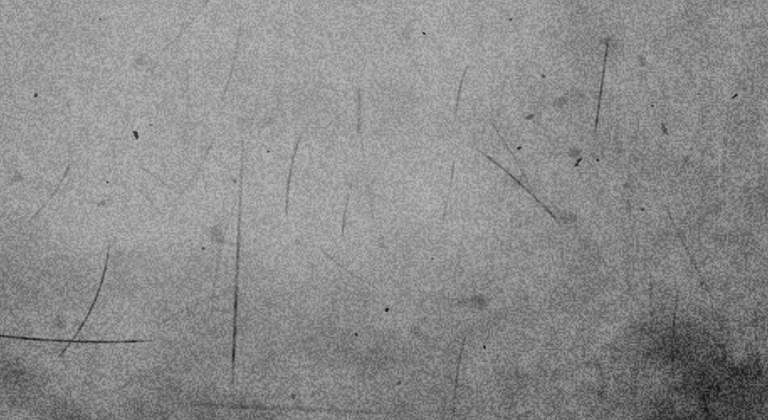
This texture is drawn by a Shadertoy shader. Its source:

```glsl
// Worn grey metal sheet: soft shading, grain, stains, scratches and dark specks
#define BASE_TONE 0.635
#define GRAIN_SCALE 250.0
#define GRAIN_AMOUNT 0.19
#define STAIN_AMOUNT 0.15
#define HAIR_COUNT 44
#define SPECK_COUNT 42
#define SPECK_SIZE 0.0055
#define LINE_WIDTH 0.0055

float hash(vec2 p) {
    vec3 q = fract(vec3(p.xyx) * 0.1031);
    q += dot(q, q.yzx + 33.33);
    return fract((q.x + q.y) * q.z);
}

float noise(vec2 p) {
    vec2 i = floor(p), f = fract(p);
    f = f * f * (3.0 - 2.0 * f);
    return mix(mix(hash(i), hash(i + vec2(1, 0)), f.x),
               mix(hash(i + vec2(0, 1)), hash(i + vec2(1, 1)), f.x), f.y);
}

float fbm(vec2 p) {
    float sum = 0.0, weight = 0.53;
    for (int i = 0; i < 4; i++) {
        sum += weight * noise(p);
        p = mat2(1.6, 1.2, -1.2, 1.6) * p + 17.3;
        weight *= 0.5;
    }
    return sum;
}

// Thin bowed line from a to b that fades at both ends
float scratch(vec2 p, vec2 a, vec2 b, float bow, float width) {
    vec2 dir = normalize(b - a), q = p - a;
    float t = dot(q, dir) / length(b - a);
    float side = dot(q, vec2(-dir.y, dir.x)) - bow * 4.0 * t * (1.0 - t);
    float taper = smoothstep(0.0, 0.15, t) * (1.0 - smoothstep(0.85, 1.0, t));
    width = max(width, 1.3 / iResolution.y);
    return taper * (1.0 - smoothstep(0.0, width, abs(side)));
}

// Random fine hairs, mostly upright and crowded toward the right
float hairs(vec2 p, float aspect) {
    float ink = 0.0;
    for (int i = 0; i < HAIR_COUNT; i++) {
        float id = float(i) + 5.0;
        vec2 start = vec2(aspect * pow(hash(vec2(id, 1.0)), 0.55), hash(vec2(id, 2.0)) * 0.85 + 0.2);
        float angle = -1.65 + (hash(vec2(id, 3.0)) - 0.5) * (i % 3 == 0 ? 2.2 : 0.35);
        if (start.y > 0.9 && start.x > 1.3) angle = (hash(vec2(id, 4.0)) - 0.5) * 0.8;
        float size = mix(0.08, 0.34, hash(vec2(id, 5.0)));
        vec2 end = start + size * vec2(cos(angle), sin(angle));
        float bow = (hash(vec2(id, 6.0)) - 0.5) * 0.12 * size;
        float strength = mix(0.12, 0.5, pow(hash(vec2(id, 7.0)), 2.0));
        ink = max(ink, strength * scratch(p, start, end, bow, LINE_WIDTH));
    }
    return ink;
}

// The long prominent scratches
float longMarks(vec2 p) {
    float ink = 0.75 * scratch(p, vec2(0.262, 0.43), vec2(0.12, 0.13), 0.03, LINE_WIDTH);
    ink = max(ink, scratch(p, vec2(-0.07, 0.21), vec2(0.38, 0.19), -0.012, LINE_WIDTH));
    float fade = 1.0 - smoothstep(0.1, 0.7, p.y);
    ink = max(ink, (0.2 + 0.7 * fade) * scratch(p, vec2(0.58, 0.71), vec2(0.552, 0.06), 0.0, 0.007));
    ink = max(ink, 0.6 * scratch(p, vec2(1.13, 0.65), vec2(1.34, 0.46), 0.008, LINE_WIDTH));
    ink = max(ink, 0.7 * scratch(p, vec2(1.45, 0.92), vec2(1.415, 0.67), 0.0, LINE_WIDTH));
    ink = max(ink, 0.35 * scratch(p, vec2(0.17, 0.62), vec2(0.05, 0.46), 0.015, LINE_WIDTH));
    ink = max(ink, 0.3 * scratch(p, vec2(0.4, 0.04), vec2(0.95, 0.015), 0.0, 0.009));
    return ink;
}

// Small chips, some round and some drawn out
float specks(vec2 p, float aspect) {
    float ink = 0.0, px = 1.0 / iResolution.y;
    for (int i = 0; i < SPECK_COUNT; i++) {
        float id = float(i) + 71.0;
        vec2 q = p - vec2(aspect * hash(vec2(id, 1.0)), pow(hash(vec2(id, 2.0)), 1.1));
        float angle = 3.14 * hash(vec2(id, 3.0)), size = SPECK_SIZE * mix(0.35, 1.0, hash(vec2(id, 4.0)));
        q = mat2(cos(angle), -sin(angle), sin(angle), cos(angle)) * q;
        q.x /= mix(1.0, 3.2, pow(hash(vec2(id, 5.0)), 3.0));
        float d = length(q) - size * (0.5 + noise(p * 150.0));
        ink = max(ink, mix(0.35, 1.0, hash(vec2(id, 6.0))) * (1.0 - smoothstep(-px, px, d)));
    }
    return ink;
}

void mainImage(out vec4 fragColor, in vec2 fragCoord) {
    vec2 uv = fragCoord / iResolution.xy, p = fragCoord / iResolution.y;
    float aspect = iResolution.x / iResolution.y;

    // Broad shading toward the right, the bottom and the left edge
    float shade = 0.155 * smoothstep(0.52, 1.0, uv.x) * (1.0 - 0.35 * uv.y);
    shade += 0.13 * (1.0 - smoothstep(-0.05, 0.5, uv.y));
    shade += 0.04 * (1.0 - smoothstep(0.0, 0.18, uv.x));
    float wear = clamp(shade * 4.5, 0.0, 1.0);

    // Stains, mottling and faint upright streaks
    vec2 warp = 0.4 * vec2(noise(p * 5.0), noise(p * 5.0 + 40.0));
    float stain = smoothstep(0.45, 0.78, fbm(p * vec2(3.5, 5.0) + warp));
    float tone = BASE_TONE - shade - STAIN_AMOUNT * (0.2 + 0.8 * wear) * stain;
    tone += (0.03 + 0.13 * wear) * (fbm(p * 28.0) - 0.5);
    tone += 0.03 * (noise(vec2(p.x * 55.0, p.y * 1.8)) - 0.5) * smoothstep(0.2, 0.9, uv.y);
    tone -= 0.1 * smoothstep(0.72, 0.85, fbm(p * 14.0 + 9.0));

    // Scratches broken by noise, then specks and grain
    float broken = 0.45 + 0.55 * noise(p * 45.0);
    tone *= 1.0 - 0.62 * broken * hairs(p, aspect);
    tone *= 1.0 - 0.75 * broken * longMarks(p);
    tone += GRAIN_AMOUNT * (0.85 + 0.5 * wear) * (noise(p * GRAIN_SCALE) - 0.5);
    tone = mix(tone, 0.08, 0.9 * specks(p, aspect));
    fragColor = vec4(vec3(clamp(tone, 0.0, 1.0)), 1.0);
}
```
